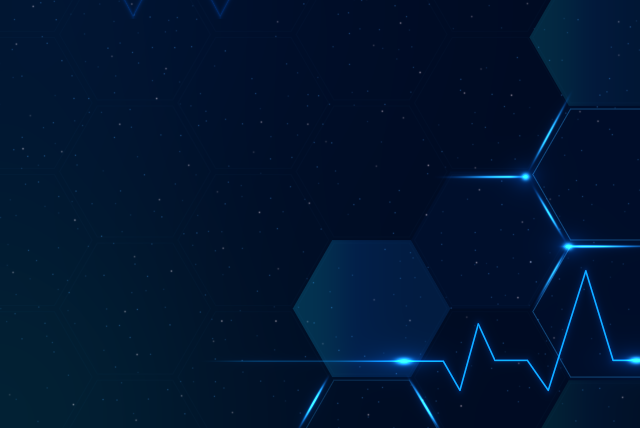
Reproduce this background procedurally as a Shadertoy shader.

```glsl
// Dark navy backdrop with a hexagon lattice, glowing edge streaks, a pulse trace and star dust.

const float ASPECT = 1.5;
const float APOTHEM = 0.160;            // hexagon centre to flat edge
const vec2 LATTICE = vec2(0.2773, 0.3203);
const vec2 HEX_ORIGIN = vec2(0.871, 0.279);
const float INSET = 0.007;              // gap between streaks and thin outlines

const vec3 NAVY = vec3(0.0, 0.043, 0.135);
const vec3 NAVY_LEFT = vec3(0.003, 0.078, 0.185);
const vec3 TEAL_CORNER = vec3(0.008, 0.135, 0.205);
const vec3 PANEL_BLUE = vec3(0.008, 0.125, 0.29);
const vec3 PANEL_TEAL = vec3(0.012, 0.185, 0.29);
const vec3 OUTLINE = vec3(0.10, 0.33, 0.46);
const vec3 GLOW_BLUE = vec3(0.0, 0.34, 0.82);
const vec3 GLOW_CORE = vec3(0.25, 0.62, 0.35);
const vec3 PULSE_CYAN = vec3(0.06, 0.62, 0.96);

const int PULSE_POINTS = 10;
const vec2 PULSE[PULSE_POINTS] = vec2[](
    vec2(0.46, 0.156), vec2(1.039, 0.156), vec2(1.078, 0.088), vec2(1.121, 0.243),
    vec2(1.160, 0.158), vec2(1.236, 0.158), vec2(1.285, 0.088), vec2(1.373, 0.367),
    vec2(1.437, 0.158), vec2(1.52, 0.158));

vec2 hash2(vec2 cell) {
    vec3 h = fract(cell.xyx * vec3(0.1031, 0.1030, 0.0973));
    h += dot(h, h.yzx + 33.33);
    return fract((h.xx + h.yz) * h.zy);
}

// Signed distance to a flat-topped hexagon
float hexagon(vec2 p, float apothem) {
    p = abs(p);
    return max(p.y, dot(p, vec2(0.8660, 0.5))) - apothem;
}

// x: distance to the segment, y: position along it
vec2 segment(vec2 p, vec2 a, vec2 b) {
    vec2 ab = b - a;
    float t = clamp(dot(p - a, ab) / dot(ab, ab), 0.0, 1.0);
    return vec2(length(p - a - ab * t), t);
}

float inside(float d) { return clamp(0.5 - d * iResolution.y, 0.0, 1.0); }

float stroke(float d, float halfWidth) {
    float px = 1.0 / iResolution.y;
    return clamp((halfWidth - abs(d)) / px + 0.5, 0.0, min(1.0, 2.0 * halfWidth / px));
}

// Light streak, brightest at the fraction "peak" of its length
vec3 streak(vec2 p, vec2 a, vec2 b, float peak, float power) {
    vec2 s = segment(p, a, b);
    float taper = smoothstep(0.0, peak, s.y) * (1.0 - smoothstep(peak, 1.0, s.y));
    float core = exp(-s.x * s.x / 7e-6) * taper;
    float halo = exp(-s.x / 0.007) * taper * 0.3;
    return power * (GLOW_BLUE * (core + halo) + GLOW_CORE * core * taper);
}

// Glowing joint with a stretched flare
vec3 node(vec2 p, float stretch) {
    float r = length(p / vec2(stretch, 1.0));
    float core = exp(-r * r / 6e-5);
    return GLOW_BLUE * (core + 0.5 * exp(-r / 0.017)) + GLOW_CORE * core * 0.9;
}

// Scattered dots, one possible per cell
float dust(vec2 p, float size, float density, float radius) {
    vec2 cell = floor(p / size);
    vec2 rnd = hash2(cell);
    vec2 pos = 0.15 + 0.7 * hash2(cell + 41.0);
    float d = length(p - (cell + pos) * size);
    return step(rnd.x, density) * (0.3 + 0.7 * rnd.y) * exp(-d * d / (radius * radius));
}

void mainImage(out vec4 fragColor, in vec2 fragCoord) {
    vec2 p = fragCoord / iResolution.xy * vec2(ASPECT, 1.0);

    // Backdrop gradients
    vec3 col = mix(NAVY_LEFT, NAVY, smoothstep(0.0, 0.75, p.x + 0.15 * (1.0 - p.y)));
    col = mix(col, TEAL_CORNER, 0.9 * exp(-dot(p, p) * 3.0));
    col += vec3(0.0, 0.012, 0.03) * exp(-4.0 * dot(p - vec2(0.5, 1.0), p - vec2(0.5, 1.0)));

    // Hexagons: columns step sideways, odd ones shifted by half a row
    for (int i = -3; i <= 2; i++) {
        for (int j = -1; j <= 3; j++) {
            float odd = mod(float(i), 2.0);
            vec2 q = p - HEX_ORIGIN - LATTICE * vec2(float(i), float(j) + 0.5 * odd);
            if (i == 2) q.y += 0.007;
            float d = hexagon(q, APOTHEM);
            bool rightSide = i == 2;
            bool panel = (i == 0 && j == 0) || (rightSide && (j == 2 || j == -1));
            bool outlined = (rightSide && (j == 0 || j == 1)) || (i == 0 && j == -1);
            if (panel) {
                float side = smoothstep(-0.19, 0.13, q.x);
                vec3 fill = mix(PANEL_TEAL, PANEL_BLUE, smoothstep(0.0, 0.55, side));
                fill *= (j == 0 ? 1.12 : j == 2 ? 0.93 : 0.75) - 0.22 * side;
                col = mix(col, fill, inside(d) * 0.95);
            } else if (i == 1 && j == 0) {
                col = mix(col, vec3(0.0, 0.062, 0.18), inside(d) * 0.8);
            } else if (rightSide) {
                col = mix(col, vec3(0.0, 0.055, 0.165), inside(d) * 0.8);
            }
            float fade = outlined ? (i == 0 ? 0.4 : 0.65) : 0.035;
            col += OUTLINE * fade * stroke(d + INSET, 0.0012);
        }
    }

    // Star dust
    col += vec3(0.42, 0.36, 0.34) * dust(p, 0.115, 0.6, 0.0022);
    col += vec3(0.08, 0.17, 0.25) * dust(p + 3.7, 0.036, 0.4, 0.0018);

    // Streaks along hexagon edges
    vec2 upper = vec2(1.232, 0.587), lower = vec2(1.332, 0.424);
    col += streak(p, vec2(1.01, 0.586), upper + vec2(0.02, 0.0), 0.75, 0.9);
    col += streak(p, upper, vec2(1.345, 0.795), 0.45, 0.85);
    col += streak(p, upper + vec2(0.01, -0.01), lower, 0.5, 0.9);
    col += streak(p, lower - vec2(0.03, 0.0), vec2(1.56, 0.424), 0.25, 1.0);
    col += streak(p, lower, vec2(1.245, 0.272), 0.35, 0.75);
    col += streak(p, vec2(0.775, 0.13), vec2(0.690, -0.02), 0.45, 1.15);
    col += streak(p, vec2(0.950, 0.13), vec2(1.040, -0.02), 0.55, 1.15);

    // Pulse trace, fading in from the left
    float trace = 1.0;
    for (int k = 0; k < PULSE_POINTS - 1; k++)
        trace = min(trace, segment(p, PULSE[k], PULSE[k + 1]).x);
    float reveal = mix(0.25, 1.0, smoothstep(0.75, 0.98, p.x)) * smoothstep(0.46, 0.62, p.x);
    col = mix(col, PULSE_CYAN, stroke(trace, 0.0018) * reveal);
    col += GLOW_BLUE * 0.28 * exp(-trace / 0.006) * reveal;

    // Faint pulse tips at the top edge
    vec2 tip = vec2(abs(p.x - 0.415 + 0.001) - 0.102, p.y - 0.962);
    float ghost = abs(tip.y - 1.9 * abs(tip.x)) / 2.15;
    col += GLOW_BLUE * 0.28 * exp(-ghost / 0.003) * step(0.955, p.y);

    // Joints
    col += node(p - upper, 1.1) + node(p - lower, 1.3);
    col += node(p - vec2(0.947, 0.156), 2.2) + node(p - vec2(1.492, 0.158), 2.0);

    fragColor = vec4(clamp(col, 0.0, 1.0), 1.0);
}
```
